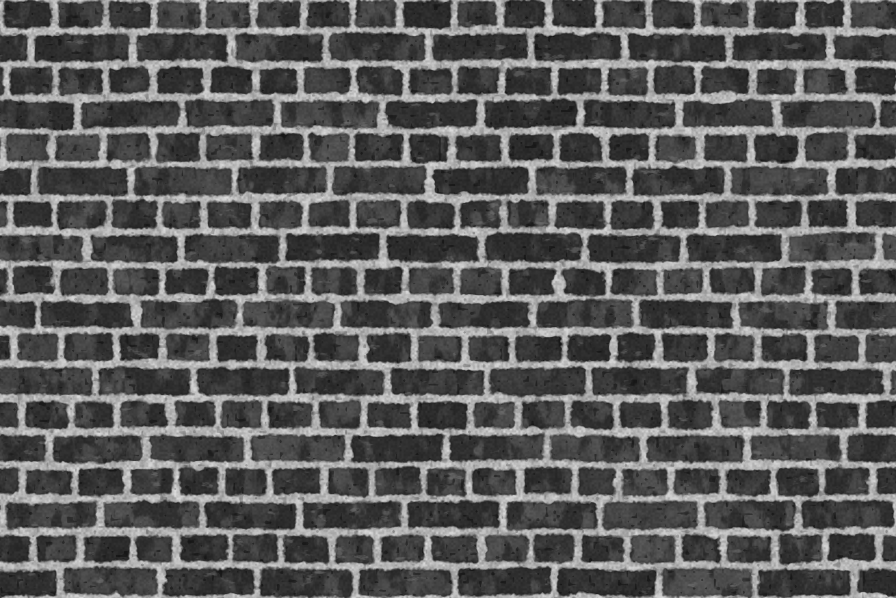
This texture is drawn by a WebGL 2 fragment shader. Its source:

```glsl
#version 300 es
precision highp float;

uniform vec2 u_resolution;
out vec4 fragColor;

float hash(vec2 p) {
    vec3 q = fract(p.xyx * 0.1031);
    q += dot(q, q.yzx + 33.33);
    return fract((q.x + q.y) * q.z);
}

float noise(vec2 p) {
    vec2 i = floor(p), f = fract(p);
    f = f * f * (3.0 - 2.0 * f);
    return mix(mix(hash(i), hash(i + vec2(1, 0)), f.x),
               mix(hash(i + vec2(0, 1)), hash(i + vec2(1, 1)), f.x), f.y);
}

float fbm(vec2 p) {
    float sum = 0.0, amp = 0.53;
    for (int k = 0; k < 4; k++) {
        sum += amp * noise(p);
        p = p * 2.03 + 17.3;
        amp *= 0.5;
    }
    return sum;
}

float roundedBox(vec2 p, vec2 halfSize, float radius) {
    vec2 q = abs(p) - halfSize + radius;
    return length(max(q, 0.0)) + min(max(q.x, q.y), 0.0) - radius;
}

// Position of a vertical joint, shifted a little by hand laying
float joint(float i, float row, float len) {
    return i + (hash(vec2(i + 40.0, row * 3.0 + 7.0)) - 0.5) * 0.07 / len;
}

void main() {
    // One unit is one long brick, nine across the canvas
    float pixel = 9.0 / u_resolution.x;
    vec2 p = gl_FragCoord.xy * pixel;
    float pitch = 0.3358;
    float depth = u_resolution.y * pixel - p.y + 0.027;
    depth += 0.022 * (noise(p * vec2(1.4, 0.8)) - 0.5);

    // Courses alternate short and long bricks, drifting sideways downwards
    float row = floor(depth / pitch);
    bool isShort = mod(row, 2.0) < 0.5;
    float len = isShort ? 0.5 : 1.0;
    float shift = isShort ? 0.04 : 0.3 + 0.5 * step(2.5, mod(row, 4.0));
    shift += 0.3 * pow(row / 17.0, 2.0);
    float x = (p.x - shift) / len;

    // Brick between its two irregular joints
    float i = floor(x);
    if (x < joint(i, row, len)) i -= 1.0;
    else if (x > joint(i + 1.0, row, len)) i += 1.0;
    float left = joint(i, row, len), right = joint(i + 1.0, row, len);
    vec2 id = vec2(i + 23.0, row + 61.0);
    vec2 local = vec2((x - 0.5 * (left + right)) * len, depth - (row + 0.5) * pitch);
    local.y += (hash(id + 3.7) - 0.5) * (0.014 + 0.04 * local.x);
    vec2 halfSize = vec2(0.5 * (right - left) * len - 0.038,
                         0.136 - 0.012 * hash(id + 9.1));

    // Ragged edges and chips
    float d = roundedBox(local, halfSize, 0.03);
    d += 0.045 * (fbm(p * 9.0) - 0.5) + 0.018 * (noise(p * 38.0) - 0.5);
    d += 0.16 * max(noise(p * 6.0 + 31.0) - 0.78, 0.0);
    float brickMask = 1.0 - smoothstep(-0.008 - pixel * 0.6, 0.008 + pixel * 0.6, d);

    // Brick face: own tone, cloudy soot, pits and pale smears
    float grain = noise(p * 46.0 + 5.0) - 0.5;
    vec2 face = p + 13.0 * hash(id);
    float tone = 0.265 + 0.085 * (hash(id + 1.3) - 0.5);
    tone += 0.12 * (fbm(face * 7.0) - 0.5) + 0.06 * grain;
    float sootiness = 0.28 * hash(id + 5.9) + 0.2 * (noise(p * 0.7 + 8.0) - 0.5);
    float soot = smoothstep(0.42, 0.66, fbm(face * vec2(9.0, 5.0)) + sootiness - 0.08);
    tone = mix(tone, 0.15 + 0.05 * grain, 0.75 * soot);
    tone *= 1.0 - 0.4 * smoothstep(0.8, 0.95, noise(face * 24.0));
    tone = mix(tone, 0.5, 0.45 * smoothstep(0.7, 0.84, fbm(face * vec2(6.0, 11.0) + 50.0)));
    tone *= 1.0 - 0.18 * smoothstep(-0.035, 0.0, d);

    // Sandy mortar, shaded where it meets the brick
    float mortar = 0.72 + 0.22 * (fbm(p * 14.0 + 70.0) - 0.5) + 0.16 * grain;
    mortar *= 1.0 - 0.22 * smoothstep(0.78, 0.95, noise(p * 21.0 + 90.0));
    mortar *= 1.0 - 0.2 * smoothstep(0.025, 0.0, d);

    fragColor = vec4(vec3(clamp(mix(mortar, tone, brickMask), 0.0, 1.0)), 1.0);
}
```
